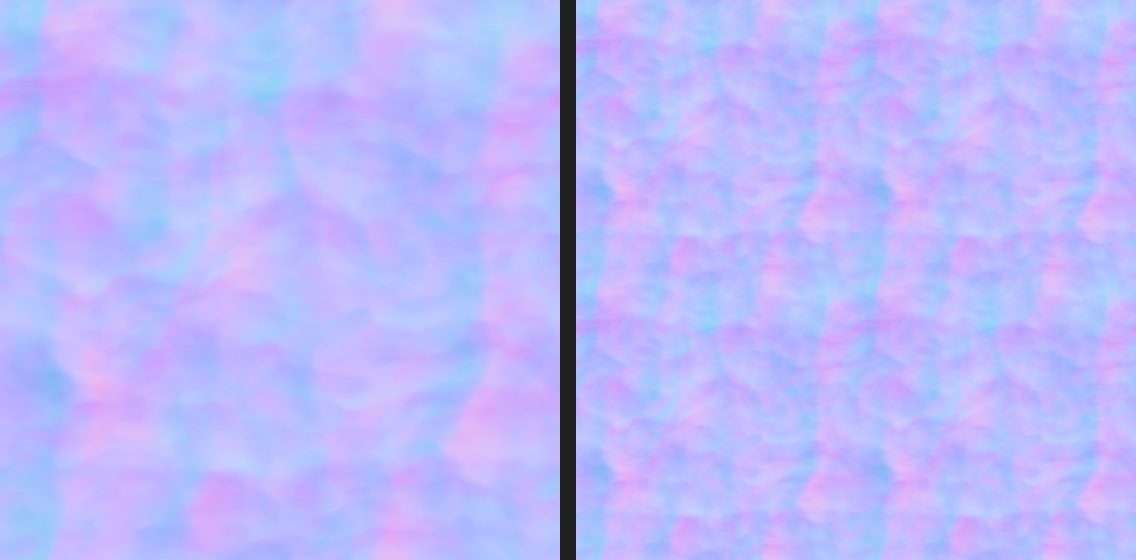
Left, the tile; right, the same tile 2 across and 2 down.
Write a three.js fragment shader that draws this texture map.

```glsl
// Tiling normal map of softly weathered rock: shallow scoops between upright ridges.
// Each layer is cellular noise whose soft nearest-point blend gives the slope directly;
// tall cells form long ridges, round ones dents, and small flat ones a soft mottle.

varying vec2 vUv;

const float TAU = 6.2831853;

vec2 hash2(vec2 p) {
  vec2 k = vec2(dot(p, vec2(127.1, 311.7)), dot(p, vec2(269.5, 183.3)));
  return fract(sin(k) * 43758.5);
}

// Slope of a wrapped cell layer. lean: whole cells of sideways drift per tile,
// sharpness: crispness of the edges, tilt: 0 for round scoops, 1 for random facets.
vec2 cellSlope(vec2 uv, vec2 count, float lean, float sharpness, float tilt, float seed) {
  // The half cell shift keeps cell borders off the tile edges
  vec2 q = vec2(uv.x * count.x - uv.y * lean, uv.y * count.y) + 0.5;
  vec2 base = floor(q);
  vec2 slope = vec2(0.0);
  float total = 0.0;
  for (int j = -1; j <= 1; j++) {
    for (int i = -1; i <= 1; i++) {
      vec2 cell = base + vec2(float(i), float(j));
      // Undo the lean before wrapping so both tile edges agree
      vec2 id = cell;
      id.x += lean * floor((cell.y + 0.5) / count.y);
      id = floor(mod(id + 0.5, count)) + seed;
      vec2 toCenter = cell + 0.15 + 0.7 * hash2(id) - q;
      vec2 facet = hash2(id + 57.3) - 0.5;
      float weight = exp(-sharpness * dot(toCenter, toCenter));
      slope += weight * mix(toCenter, facet, tilt);
      total += weight;
    }
  }
  return slope / total;
}

// Periodic sines that bend the straight cell borders
vec2 bend(vec2 uv) {
  vec2 a = TAU * uv;
  vec2 broad = vec2(sin(2.0 * a.y + a.x + 0.7), sin(2.0 * a.x - a.y + 2.1));
  vec2 fine = vec2(sin(5.0 * a.y - 2.0 * a.x + 4.0), sin(5.0 * a.x + 3.0 * a.y + 1.3));
  return uv + 0.014 * broad + 0.006 * fine;
}

void main() {
  vec2 uv = bend(vUv);

  // Two sets of upright ridges, then round scoops of two sizes
  vec2 slope = vec2(0.33, 0.20) * cellSlope(uv, vec2(4.0, 3.0), 0.0, 20.0, 0.15, 3.0);
  slope += vec2(0.28, 0.12) * cellSlope(uv, vec2(7.0, 3.0), 1.0, 13.0, 0.3, 11.0);
  slope += 0.36 * cellSlope(uv, vec2(5.0, 4.0), 0.0, 14.0, 0.3, 19.0);
  slope += 0.38 * cellSlope(uv, vec2(8.0, 9.0), 1.0, 10.0, 0.4, 29.0);

  // Soft mottle, a little wider than tall
  slope += 0.30 * cellSlope(uv, vec2(13.0, 18.0), 0.0, 7.0, 0.75, 37.0);
  slope += 0.21 * cellSlope(uv, vec2(22.0, 36.0), 0.0, 7.0, 0.85, 71.0);
  slope += 0.10 * cellSlope(uv, vec2(38.0, 66.0), 0.0, 7.0, 0.85, 113.0);

  // Lean the relief up to the right, then pack the normal with a display curve
  slope.y = 0.74 * slope.y - 0.18 * slope.x;
  vec3 normal = vec3(slope, sqrt(max(1.0 - dot(slope, slope), 0.0)));
  gl_FragColor = vec4(pow(clamp(0.5 + 0.5 * normal, 0.0, 1.0), vec3(0.44)), 1.0);
}
```
